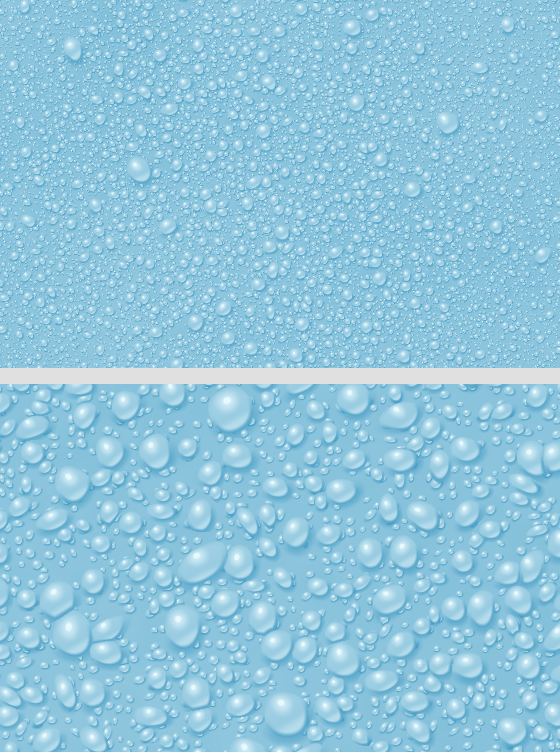
Top: the whole. Bottom: its middle third, enlarged.
This texture is drawn by a Shadertoy shader. Its source:

```glsl
// Draws water droplets of many sizes beaded on a pale blue surface.
#define DEEP vec3(0.34, 0.65, 0.79)
#define PALE vec3(0.81, 0.92, 0.96)
#define SURFACE_TONE 0.43
#define BODY_TONE 0.57
#define LIGHT vec2(-0.5, 0.866)
#define WARP 0.008
#define GAP 0.0012
#define COARSE_CENTRE vec2(0.70, 0.45)

// Per layer, from the largest drops to the finest mist
const int LAYERS = 5;
const float CELL[5] = float[5](0.19, 0.075, 0.040, 0.023, 0.0125);
const float CHANCE[5] = float[5](0.36, 0.46, 0.90, 0.92, 0.85);
const float MIN_RADIUS[5] = float[5](0.10, 0.16, 0.22, 0.21, 0.20);
const float MAX_RADIUS[5] = float[5](0.19, 0.28, 0.37, 0.39, 0.36);

struct Drop {
    float dist;
    float radius;
    vec2 centre;
};

vec3 hash33(vec3 p) {
    p = fract(p * vec3(0.1031, 0.1030, 0.0973));
    p += dot(p, p.yxz + 33.33);
    return fract((p.xxy + p.yxx) * p.zyx);
}

vec2 noise(vec2 p) {
    vec2 i = floor(p), f = fract(p);
    f = f * f * (3.0 - 2.0 * f);
    vec2 low = mix(hash33(vec3(i, 91.0)).xy, hash33(vec3(i + vec2(1, 0), 91.0)).xy, f.x);
    vec2 high = mix(hash33(vec3(i + vec2(0, 1), 91.0)).xy, hash33(vec3(i + 1.0, 91.0)).xy, f.x);
    return mix(low, high, f.y);
}

mat2 rotate(float a) {
    float c = cos(a), s = sin(a);
    return mat2(c, s, -s, c);
}

// Drops are coarse near the middle and finer toward the borders
float coarseness(vec2 p) {
    return smoothstep(0.95, 0.20, length((p - COARSE_CENTRE) * vec2(0.95, 1.0)));
}

// Closest drop of one layer, kept apart from its neighbour by a thin gap
Drop nearestDrop(vec2 p, int layer) {
    float seed = float(layer) * 17.0 + 5.0;
    mat2 turn = rotate(0.4 + 0.7 * float(layer));
    vec2 home = floor(turn * p / CELL[layer]);
    Drop best = Drop(1.0, 1.0, vec2(0.0));
    float second = 1.0;
    for (int y = -1; y <= 1; y++)
    for (int x = -1; x <= 1; x++) {
        vec2 id = home + vec2(x, y);
        vec3 place = hash33(vec3(id + 200.0, seed));
        vec3 form = hash33(vec3(id + 300.0, seed + 7.0));
        vec2 centre = (id + 0.5 + 0.66 * (place.xy - 0.5)) * CELL[layer] * turn;
        float coarse = coarseness(centre);
        float chance = CHANCE[layer];
        if (layer < 3) chance *= mix(0.50, 1.10, coarse);
        if (place.z > chance) continue;
        float radius = CELL[layer] * mix(MIN_RADIUS[layer], MAX_RADIUS[layer], form.x);
        radius *= mix(0.76, 1.0, coarse);
        float stretch = 1.0 + 0.32 * form.y * form.y;
        vec2 q = rotate(form.z * 3.14) * (p - centre) * vec2(stretch, 1.0 / stretch);
        float dist = length(q) - radius;
        if (dist < best.dist) {
            second = best.dist;
            best = Drop(dist, radius, centre);
        } else {
            second = min(second, dist);
        }
    }
    best.dist = max(best.dist, 0.5 * (best.dist - second + GAP));
    return best;
}

// A drop stays only where no larger drop reaches it
bool hasRoom(Drop drop, int layer) {
    for (int larger = 0; larger < layer; larger++)
        if (nearestDrop(drop.centre, larger).dist < drop.radius * 0.95) return false;
    return true;
}

// Lens shading: bright window above, soft glow below, dark lower rim
float dropTone(vec2 q, float depth) {
    float side = dot(q, LIGHT);
    float rim = 1.0 - smoothstep(0.0, 0.24, depth);
    float tone = BODY_TONE + 0.08 * side;
    tone += 0.36 * smoothstep(0.65, 0.10, length(q - 0.40 * LIGHT));
    tone += 0.25 * smoothstep(0.22, 0.10, length(q - 0.48 * LIGHT));
    tone += 0.28 * smoothstep(-0.25, -0.70, side) * smoothstep(0.05, 0.25, depth);
    tone -= 0.48 * rim * smoothstep(0.30, -0.60, side);
    return tone - 0.10 * rim * smoothstep(0.0, 0.8, side);
}

void mainImage(out vec4 fragColor, in vec2 fragCoord) {
    float pixel = 1.0 / iResolution.y;
    vec2 uv = fragCoord * pixel;
    vec2 p = uv + WARP * (noise(uv * 32.0) - 0.5);

    // Smooth surface with slow drifts of brightness
    float tone = SURFACE_TONE + 0.10 * (noise(uv * 3.0).x - 0.5);
    tone += 0.06 * (noise(uv * 45.0).y - 0.5);
    float taken = 1.0, covered = 0.0;

    for (int layer = 0; layer < LAYERS; layer++) {
        Drop drop = nearestDrop(p, layer);
        if (drop.dist > drop.radius * 0.8) continue;
        if (layer < LAYERS - 1 && !hasRoom(drop, layer)) continue;
        drop.dist = max(drop.dist, GAP - taken);
        taken = min(taken, drop.dist);

        vec2 q = (p - drop.centre) / drop.radius;
        float depth = -drop.dist / drop.radius;
        float shadow = smoothstep(-0.55, 0.0, depth) * smoothstep(0.25, -0.9, dot(q, LIGHT));
        tone -= 0.30 * shadow * (1.0 - covered);
        float cover = smoothstep(0.7 * pixel, -0.7 * pixel, drop.dist);
        tone = mix(tone, dropTone(q, depth), cover);
        covered = max(covered, cover);
    }
    fragColor = vec4(clamp(mix(DEEP, PALE, max(tone, -0.15)), 0.0, 1.0), 1.0);
}
```
